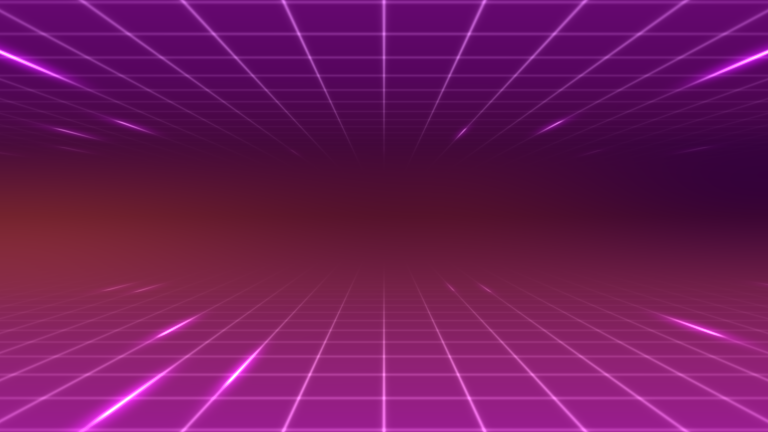
This background is drawn by a Shadertoy shader. Its source:

```glsl
// Neon perspective grid on floor and ceiling, with light streaks and a warm dark horizon.

// Grid: lane slope from the vanishing point, row spacing and offset in depth
const float LANE_SLOPE = 0.4676;
const float ROW_STEP = 0.352;
const float ROW_START = 2.02;
const float LINE_WIDTH = 0.0085;
const vec3 LINE_COLOR = vec3(0.40, 0.36, 0.42);

// Streaks: each pattern repeats every LANE_PERIOD lanes; entries are (lane, depth)
const float LANE_PERIOD = 10.0;
const float STREAK_LENGTH = 0.95;
const float CORE_WIDTH = 0.010;
const float GLOW_WIDTH = 0.045;
const vec3 CORE_COLOR = vec3(0.75, 0.70, 0.72);
const vec3 GLOW_COLOR = vec3(0.34, 0.02, 0.42);
const int STREAKS = 5;
const vec2 CEILING[STREAKS] = vec2[](
    vec2(5.0, 2.45), vec2(4.0, 4.45), vec2(2.0, 4.85), vec2(0.0, 6.15), vec2(7.0, 6.45));
const vec2 FLOOR[STREAKS] = vec2[](
    vec2(7.0, 2.03), vec2(8.0, 2.48), vec2(6.0, 3.52), vec2(3.0, 5.60), vec2(2.0, 5.70));

// Backdrop: evenly spaced colours from bottom to top, plus side tints
const int STOPS = 7;
const vec3 BACKDROP[STOPS] = vec3[](
    vec3(0.60, 0.11, 0.56), vec3(0.56, 0.13, 0.45), vec3(0.46, 0.13, 0.28),
    vec3(0.33, 0.07, 0.17), vec3(0.26, 0.03, 0.23), vec3(0.34, 0.02, 0.37),
    vec3(0.40, 0.03, 0.44));
const vec3 WARM_TINT = vec3(0.13, 0.07, 0.01);
const vec3 COOL_TINT = vec3(-0.10, -0.05, 0.03);

float bell(float x) { return exp(-x * x); }

// Soft line that keeps its total light when thinner than a pixel
float softLine(float dist, float width, float pixel) {
    float w = max(width, pixel);
    return bell(dist / w) * width / w;
}

vec3 backdrop(vec2 uv) {
    float t = clamp(uv.y, 0.0, 0.999) * float(STOPS - 1);
    int i = int(t);
    vec3 col = mix(BACKDROP[i], BACKDROP[i + 1], fract(t));
    col += WARM_TINT * smoothstep(0.55, 0.0, uv.x) * bell((uv.y - 0.46) / 0.16);
    col += COOL_TINT * smoothstep(0.55, 1.0, uv.x) * bell((uv.y - 0.53) / 0.15);
    return col;
}

// Screen distance from a point to the ray of a lane
float laneDistance(float x, float d, float lane) {
    float slope = lane * LANE_SLOPE;
    return (x - slope * d) / sqrt(1.0 + slope * slope);
}

float grid(float x, float d, float pixel) {
    float lane = round(x / (LANE_SLOPE * d));
    float row = (1.0 / d - ROW_START) / ROW_STEP;
    float rowDistance = (row - round(row)) * ROW_STEP * d * d;
    float width = LINE_WIDTH * d;
    float rays = softLine(laneDistance(x, d, lane), width, pixel);
    float halo = bell(laneDistance(x, d, lane) / (3.0 * width));
    float rows = softLine(rowDistance, width, pixel);
    rays = (0.8 * rays + 0.15 * halo) / (1.0 + 0.05 * lane * lane);
    rows *= 0.38 / (1.0 + 0.6 * x * x);
    return rays * smoothstep(0.09, 0.42, d) + rows * smoothstep(0.12, 0.45, d);
}

vec3 streaks(float x, float d, bool isFloor, float pixel) {
    vec3 light = vec3(0.0);
    float depth = 1.0 / d;
    float laneHere = x / (LANE_SLOPE * d);
    for (int i = 0; i < STREAKS; i++) {
        vec2 streak = isFloor ? FLOOR[i] : CEILING[i];
        // Nearest repeat of this streak
        float lane = streak.x + LANE_PERIOD * round((laneHere - streak.x) / LANE_PERIOD);
        float dist = laneDistance(x, d, lane);
        float t = (depth - streak.y) / STREAK_LENGTH;
        float core = smoothstep(0.0, 0.2, t) * smoothstep(1.0, 0.1, t);
        float glow = bell((t - 0.35) / 0.45);
        float power = smoothstep(8.5, 2.2, streak.y);
        power *= power * (lane == 0.0 ? 0.2 : 1.0);
        light += power * core * softLine(dist, CORE_WIDTH * d, pixel) * CORE_COLOR;
        light += power * glow * bell(dist / (GLOW_WIDTH * d)) * GLOW_COLOR;
    }
    return light;
}

void mainImage(out vec4 fragColor, in vec2 fragCoord) {
    vec2 uv = fragCoord / iResolution.xy;
    vec2 p = (fragCoord - 0.5 * iResolution.xy) / iResolution.y;
    float pixel = 0.8 / iResolution.y;
    float d = max(abs(p.y), 0.02);

    vec3 col = backdrop(uv);
    col += LINE_COLOR * grid(p.x, d, pixel);
    col += streaks(p.x, d, p.y < 0.0, pixel);
    fragColor = vec4(clamp(col, 0.0, 1.0), 1.0);
}
```
